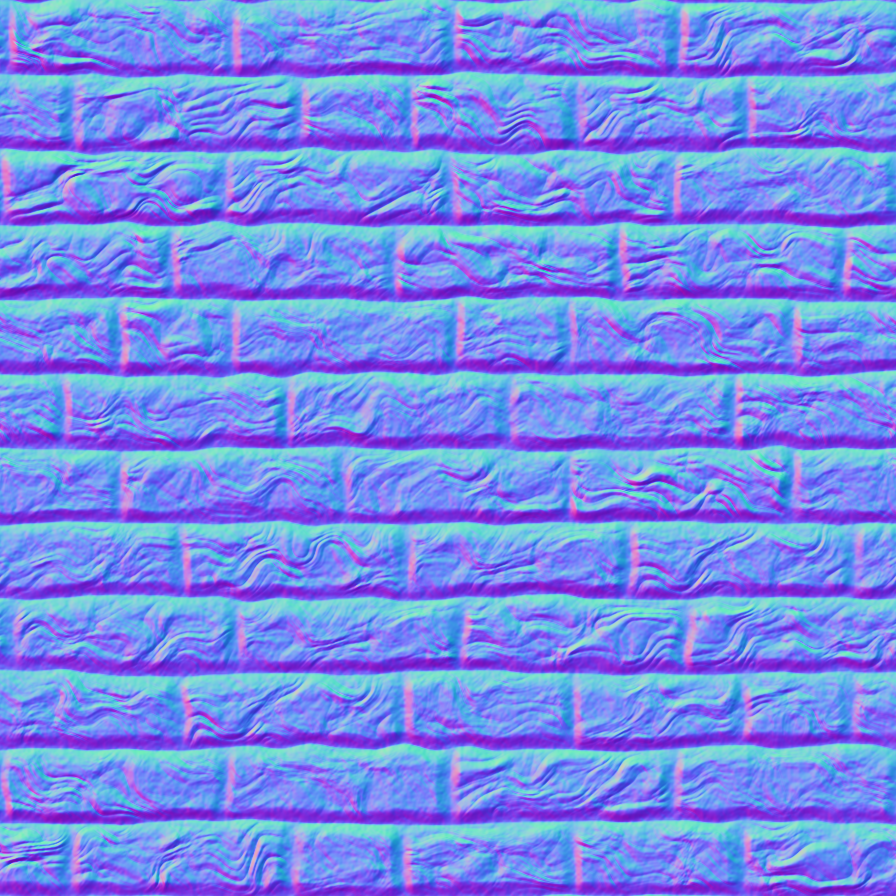
Give the GLSL for this texture map, as a three.js fragment shader.

```glsl
// Tangent-space normal map of a rough-hewn brick wall, twelve courses high.
varying vec2 vUv;

#define ROWS 12.0
#define BRICK_LENGTH 3.0   // full brick length, in course heights
#define BED_DEPTH 0.17     // relief of the horizontal joints
#define HEAD_DEPTH 0.085   // relief of the vertical joints
#define EDGE_WOBBLE 0.09
#define CREASE 0.19
#define ROUGHNESS 0.15
#define GRAIN 0.016
#define SAMPLE_STEP 0.016
#define BASE_TILT vec2(-0.09, 0.10)

float hash(vec2 p) {
  return fract(sin(dot(p, vec2(127.1, 311.7))) * 43758.5453);
}

float noise(vec2 p) {
  vec2 cell = floor(p);
  vec2 f = fract(p);
  f = f * f * (3.0 - 2.0 * f);
  return mix(mix(hash(cell), hash(cell + vec2(1.0, 0.0)), f.x),
             mix(hash(cell + vec2(0.0, 1.0)), hash(cell + 1.0), f.x), f.y);
}

float fbm(vec2 p) {
  float sum = 0.0;
  float gain = 0.5;
  for (int i = 0; i < 4; i++) {
    sum += gain * noise(p);
    p = mat2(1.6, 1.2, -1.2, 1.6) * p + 17.3;
    gain *= 0.47;
  }
  return sum;
}

// Start of each course's first brick, in full brick lengths.
float rowStart(float row) {
  vec4 starts = row < 3.5 ? vec4(0.03, 0.33, 0.01, 0.77)
              : row < 7.5 ? vec4(0.54, 0.28, 0.54, 0.81)
                          : vec4(0.06, 0.81, 0.01, 0.31);
  float k = row - 4.0 * floor((row + 0.5) / 4.0);
  return dot(starts, 1.0 - step(0.5, abs(vec4(0.0, 1.0, 2.0, 3.0) - k)));
}

// Inner joints of a course; some courses mix in short bricks.
vec3 rowCuts(float row) {
  if (row == 1.0 || row == 11.0) return vec3(1.0, 1.5, 2.25);
  if (row == 4.0) return vec3(0.5, 1.5, 2.0);
  if (row == 9.0) return vec3(1.0, 1.75, 2.5);
  return vec3(1.0, 2.0, 3.0);
}

// Chipped stone surface, stretched along a slightly tilted grain.
float stoneFace(vec2 p, float seed) {
  float angle = (seed - 0.5) * 0.9;
  float c = cos(angle);
  float s = sin(angle);
  vec2 q = mat2(c, s, -s, c) * p + seed * 91.0;
  q += 0.45 * (vec2(noise(q * 2.3), noise(q * 2.3 + 41.0)) - 0.5);
  float ridge = abs(noise(q * vec2(1.5, 4.2)) - 0.5);
  float flake = abs(noise(q * vec2(3.4, 8.5) + 9.0) - 0.5);
  float chipped = mix(0.35, 1.0, fract(seed * 7.7));
  float rough = fbm(q * vec2(2.6, 4.0)) - 0.47;
  return CREASE * chipped * (ridge + 0.5 * flake - 0.3) + ROUGHNESS * rough;
}

// Wall height; p is measured in courses, rightward and downward.
float wallHeight(vec2 p) {
  float grain = GRAIN * (noise(p * 13.0) + 0.5 * noise(p * 24.0));
  p += EDGE_WOBBLE * (vec2(noise(p * 2.4), noise(p * 2.4 + 37.0)) - 0.5);
  p.y += 0.02 * sin(6.2832 * (p.x / 6.0 + p.y * 0.25));

  float row = floor(p.y);
  float down = p.y - row;
  row -= ROWS * floor((row + 0.5) / ROWS);

  // Nearest joints to the left and right
  float along = mod(p.x / BRICK_LENGTH - rowStart(row), 4.0);
  vec4 cuts = vec4(rowCuts(row), 3.0);
  vec4 before = cuts * step(cuts, vec4(along));
  vec4 after = mix(cuts, vec4(4.0), step(cuts, vec4(along)));
  float left = max(max(before.x, before.y), max(before.z, before.w));
  float right = min(min(after.x, after.y), min(after.z, after.w));
  float fromLeft = (along - left) * BRICK_LENGTH;
  float fromRight = (right - along) * BRICK_LENGTH;

  // Soft upper bevel, steep lower edge, narrow sides
  float upper = 1.0 - clamp(down / 0.29, 0.0, 1.0);
  float bed = (1.0 - upper * upper) * smoothstep(0.0, 0.21, 1.0 - down);
  float head = smoothstep(0.0, 0.13, fromLeft) * smoothstep(0.0, 0.2, fromRight);

  float seed = hash(vec2(row + 3.0, left * 4.0 + 1.0));
  float face = stoneFace(vec2(fromLeft, down), seed);
  return bed * (BED_DEPTH + HEAD_DEPTH * (head - 1.0) + head * face) + grain;
}

void main() {
  vec2 p = vec2(vUv.x, 1.0 - vUv.y) * ROWS - vec2(0.0, 0.02);
  vec2 e = vec2(SAMPLE_STEP, 0.0);
  vec2 slope = vec2(wallHeight(p + e) - wallHeight(p - e),
                    wallHeight(p + e.yx) - wallHeight(p - e.yx)) / (2.0 * SAMPLE_STEP);
  vec3 normal = normalize(vec3(slope + BASE_TILT, 1.0));
  vec3 encoded = normal * 0.5 + 0.5;
  gl_FragColor = vec4(encoded * vec3(1.0, 1.0, 0.98), 1.0);
}
```
